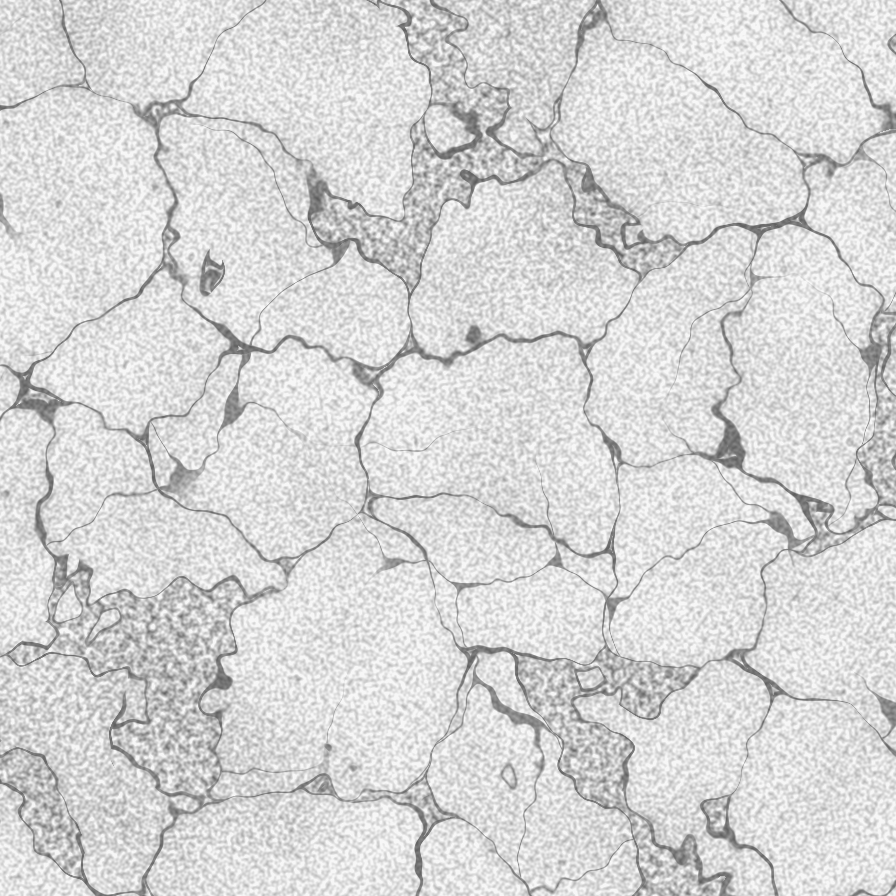
This texture is drawn by a WebGL 1 fragment shader. Its source:

```glsl
precision highp float;
// Cracked pale plaster: warped Voronoi plates split by thin dark cracks that
// widen in places into rough eroded gaps holding small chips.
// Fine gradient noise gives the plates and the gaps their grain.

uniform vec2 u_resolution;

#define PLATE_SCALE 4.6    // plates across the canvas
#define MINOR_SCALE 5.2    // cells of the thinner secondary cracks
#define CHIP_SCALE 21.0    // loose chips across the canvas
#define GAP_WIDTH 0.048    // widest half gap between plates
#define CRACK_WIDTH 0.0013 // half width of a main crack
#define WARP 0.085         // bending of the crack lines
#define GRAIN_SCALE 215.0  // fine grains across the canvas
#define PLATE_TONE 0.888
#define ROUGH_TONE 0.765
#define CRACK_TONE 0.45

vec2 hash2(vec2 p) {
  vec3 h = fract(p.xyx * vec3(0.1031, 0.1030, 0.0973));
  h += dot(h, h.yzx + 33.33);
  return fract((h.xx + h.yz) * h.zy);
}

float cornerSlope(vec2 cell, vec2 offset) {
  float angle = 6.2832 * hash2(cell).x;
  return dot(vec2(cos(angle), sin(angle)), offset);
}

// Gradient noise, centred on zero
float noise(vec2 p) {
  vec2 i = floor(p), f = fract(p);
  vec2 u = f * f * f * (f * (f * 6.0 - 15.0) + 10.0);
  vec2 e = vec2(1.0, 0.0);
  return mix(mix(cornerSlope(i, f), cornerSlope(i + e, f - e), u.x),
             mix(cornerSlope(i + e.yx, f - e.yx), cornerSlope(i + 1.0, f - 1.0), u.x), u.y);
}

// Three octaves, each three times finer
float fbm(vec2 p) {
  float sum = 0.0, amp = 1.0;
  for (int i = 0; i < 3; i++) {
    sum += amp * noise(p);
    p = mat2(2.4, 1.8, -1.8, 2.4) * p + 7.3;
    amp *= 0.33;
  }
  return sum;
}

float smoothMin(float a, float b, float k) {
  float h = max(k - abs(a - b), 0.0) / k;
  return min(a, b) - h * h * k * 0.25;
}

// x: distance to the rounded cell border, y: random value of the cell
vec2 voronoi(vec2 p) {
  vec2 cell = floor(p), f = fract(p), nearCell = vec2(0.0), nearPoint = vec2(0.0);
  float best = 8.0;
  for (int y = -1; y <= 1; y++)
    for (int x = -1; x <= 1; x++) {
      vec2 g = vec2(float(x), float(y));
      vec2 r = g + 0.05 + 0.9 * hash2(cell + g) - f;
      if (dot(r, r) < best) { best = dot(r, r); nearCell = g; nearPoint = r; }
    }
  float border = 8.0;
  for (int y = -2; y <= 2; y++)
    for (int x = -2; x <= 2; x++) {
      vec2 g = nearCell + vec2(float(x), float(y));
      vec2 r = g + 0.05 + 0.9 * hash2(cell + g) - f;
      vec2 across = r - nearPoint;
      if (dot(across, across) > 0.00001)
        border = smoothMin(border, dot(0.5 * (r + nearPoint), normalize(across)), 0.1);
    }
  return vec2(border, hash2(cell + nearCell + 91.0).y);
}

float stroke(float dist, float halfWidth, float px) {
  return 1.0 - smoothstep(halfWidth - px, halfWidth + px, dist);
}

void main() {
  vec2 p = gl_FragCoord.xy / u_resolution.y;
  float px = 1.0 / u_resolution.y;
  vec2 q = p + WARP * vec2(fbm(p * 5.0 + 3.7), fbm(p * 5.0 + 41.2));

  // Plates, and the gaps that open between them
  vec2 plate = voronoi(q * PLATE_SCALE + 12.0);
  float gap = GAP_WIDTH * smoothstep(0.05, 0.45, fbm(p * 3.1 + 23.0));
  gap *= 1.0 + 0.8 * noise(p * 32.0 + 5.0);
  float inside = plate.x / PLATE_SCALE - gap;

  // Loose chips, only where a gap is wide
  vec2 chip = voronoi(q * CHIP_SCALE + 60.0);
  float chipInside = chip.y > 0.76 ? (chip.x - 0.1) / CHIP_SCALE : -0.1;
  inside = max(inside, min(chipInside, gap - 0.014));
  float plateMask = smoothstep(-px, px, inside);

  // Grain of the plates and of the eroded ground
  mat2 turn = mat2(0.8, 0.6, -0.6, 0.8);
  float fine = noise(turn * p * GRAIN_SCALE + 150.0);
  float medium = noise(turn * p * GRAIN_SCALE * 0.52 + 310.0);
  float stain = fbm(p * 8.0 + 77.0);
  float pits = smoothstep(0.36, 0.6, noise(p * 68.0 + 19.0));
  float smoothTone = PLATE_TONE + 0.24 * fine + 0.12 * medium + 0.06 * stain - 0.13 * pits;
  float roughTone = ROUGH_TONE + 0.34 * fine + 0.34 * medium + 0.06 * stain;
  float worn = 0.6 * smoothstep(0.1, 0.5, fbm(p * 2.4 + 57.0) + 0.3 * medium);
  float tone = mix(smoothTone, roughTone, max(1.0 - plateMask, worn));

  // Main cracks and gap rims, with a faint shade beside them
  float rimDist = max(inside, -inside - 0.0015);
  float uneven = noise(p * 14.0 + 35.0);
  float crack = stroke(rimDist, CRACK_WIDTH * (1.0 + 1.6 * uneven), px) * (0.82 + 0.5 * uneven);
  tone -= 0.07 * exp(-abs(inside) / 0.005);

  // Thin cracks splitting some of the plates
  float minorDist = voronoi(q * MINOR_SCALE + 33.0).x / MINOR_SCALE;
  float split = step(plate.y, 0.55) * plateMask * smoothstep(-0.2, 0.1, noise(p * 4.0 + 88.0));
  crack = max(crack, 0.8 * split * stroke(minorDist, CRACK_WIDTH * 0.6, px));

  tone = mix(tone, CRACK_TONE + 0.15 * fine, clamp(crack, 0.0, 1.0));
  gl_FragColor = vec4(vec3(clamp(tone, 0.3, 0.97)), 1.0);
}
```
